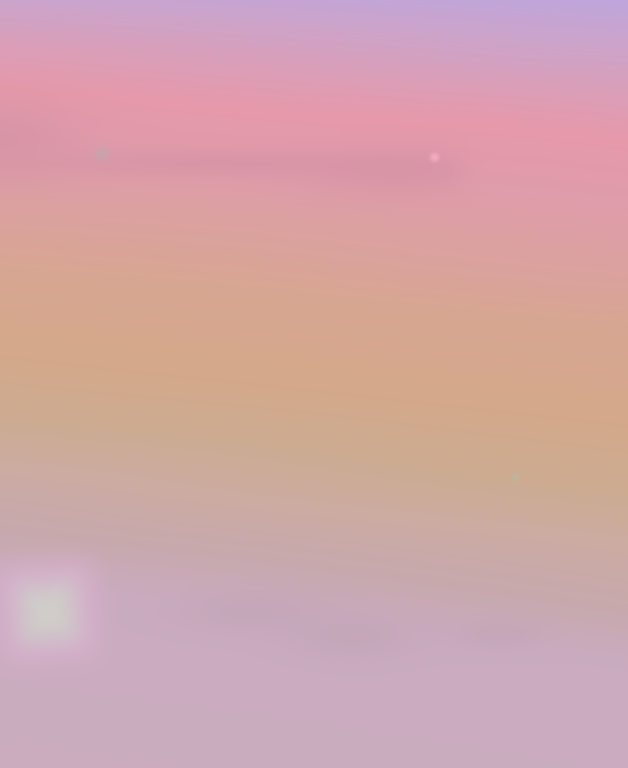
Reproduce this background procedurally as a Shadertoy shader.

```glsl
// Hazy pastel sunset sky with tilted colour bands, soft cloud and faint sparkles.

const int STOPS = 13;
const float STOP_AT[STOPS] = float[](-0.06, 0.0, 0.06, 0.115, 0.19, 0.26, 0.34,
                                     0.46, 0.54, 0.61, 0.69, 0.755, 1.0);
const vec3 SKY[STOPS] = vec3[](
    vec3(0.74, 0.65, 0.87), vec3(0.80, 0.64, 0.79), vec3(0.855, 0.62, 0.72),
    vec3(0.90, 0.60, 0.67), vec3(0.875, 0.61, 0.67), vec3(0.86, 0.63, 0.63),
    vec3(0.845, 0.65, 0.575), vec3(0.83, 0.66, 0.54), vec3(0.80, 0.67, 0.57),
    vec3(0.80, 0.67, 0.635), vec3(0.78, 0.66, 0.68), vec3(0.79, 0.67, 0.75),
    vec3(0.795, 0.675, 0.75));

const float TILT_TOP = 0.055;
const float TILT_BOTTOM = 0.12;
const float RIPPLE = 0.012;

// Soft patches: centre and radii, in canvas heights
const int CLOUDS = 3;
const vec4 CLOUD[CLOUDS] = vec4[](vec4(0.52, 0.777, 0.13, 0.030),
    vec4(0.27, 0.787, 0.24, 0.018), vec4(0.0, 0.818, 0.10, 0.052));
const vec3 CLOUD_COLOR = vec3(0.835, 0.575, 0.645);

const int SHADES = 3;
const vec4 SHADE[SHADES] = vec4[](vec4(0.46, 0.172, 0.08, 0.030),
    vec4(0.65, 0.175, 0.06, 0.020), vec4(0.33, 0.205, 0.10, 0.028));
const vec3 SHADE_COLOR = vec3(0.76, 0.645, 0.715);

// Small sparkles: centre, radius
const int SPARKS = 3;
const vec3 SPARK[SPARKS] = vec3[](vec3(0.566, 0.795, 0.010),
    vec3(0.133, 0.800, 0.016), vec3(0.671, 0.378, 0.010));
const vec3 SPARK_COLOR[SPARKS] = vec3[](vec3(0.97, 0.70, 0.78),
    vec3(0.77, 0.65, 0.68), vec3(0.73, 0.72, 0.62));

const vec2 GLOW_CENTER = vec2(0.062, 0.203);
const float GLOW_TURN = 0.08;
const vec3 GLOW_CORE = vec3(0.81, 0.80, 0.79);
const vec3 GLOW_HALO = vec3(0.84, 0.69, 0.80);

float hash(vec2 p) {
    return fract(sin(dot(p, vec2(127.1, 311.7))) * 43758.5453);
}

float noise(vec2 p) {
    vec2 i = floor(p), f = fract(p);
    f = f * f * (3.0 - 2.0 * f);
    return mix(mix(hash(i), hash(i + vec2(1, 0)), f.x),
               mix(hash(i + vec2(0, 1)), hash(i + vec2(1, 1)), f.x), f.y);
}

vec3 skyColor(float s) {
    vec3 color = SKY[0];
    for (int i = 1; i < STOPS; i++) {
        float t = clamp((s - STOP_AT[i - 1]) / (STOP_AT[i] - STOP_AT[i - 1]), 0.0, 1.0);
        color = mix(color, SKY[i], t);
    }
    return color;
}

float patchAt(vec2 p, vec4 e) {
    vec2 q = (p - e.xy) / e.zw;
    return exp(-dot(q, q));
}

void mainImage(out vec4 fragColor, in vec2 fragCoord) {
    vec2 uv = fragCoord / iResolution.xy;
    vec2 p = fragCoord / iResolution.y;

    // Tilted gradient with a slight ripple
    float depth = 1.0 - uv.y;
    float ripple = (noise(p * vec2(3.0, 14.0)) - 0.5) * RIPPLE;
    vec3 color = skyColor(depth - uv.x * mix(TILT_TOP, TILT_BOTTOM, depth) + ripple);

    // Rose cloud, cut off softly on its right
    float clear = 1.0;
    for (int i = 0; i < CLOUDS; i++) clear *= 1.0 - 0.7 * patchAt(p, CLOUD[i]);
    float cloud = (1.0 - clear) * (1.0 - smoothstep(0.57, 0.64, p.x));
    color = mix(color, CLOUD_COLOR, cloud);

    // Mauve shade in the low haze
    clear = 1.0;
    for (int i = 0; i < SHADES; i++) clear *= 1.0 - 0.65 * patchAt(p, SHADE[i]);
    color = mix(color, SHADE_COLOR, 1.0 - clear);

    // Large rounded-square glow
    float c = cos(GLOW_TURN), s = sin(GLOW_TURN);
    vec2 q = mat2(c, -s, s, c) * (p - GLOW_CENTER);
    q *= q;
    float r = pow(dot(q, q), 0.25);
    color = mix(color, GLOW_HALO, 0.75 * (1.0 - smoothstep(0.045, 0.092, r)));
    color = mix(color, GLOW_CORE, 1.0 - smoothstep(0.008, 0.063, r));

    // Small sparkles
    for (int i = 0; i < SPARKS; i++) {
        float d = length(p - SPARK[i].xy) / SPARK[i].z;
        color = mix(color, SPARK_COLOR[i], 0.8 * (1.0 - smoothstep(0.0, 1.0, d)));
    }
    fragColor = vec4(color, 1.0);
}
```
